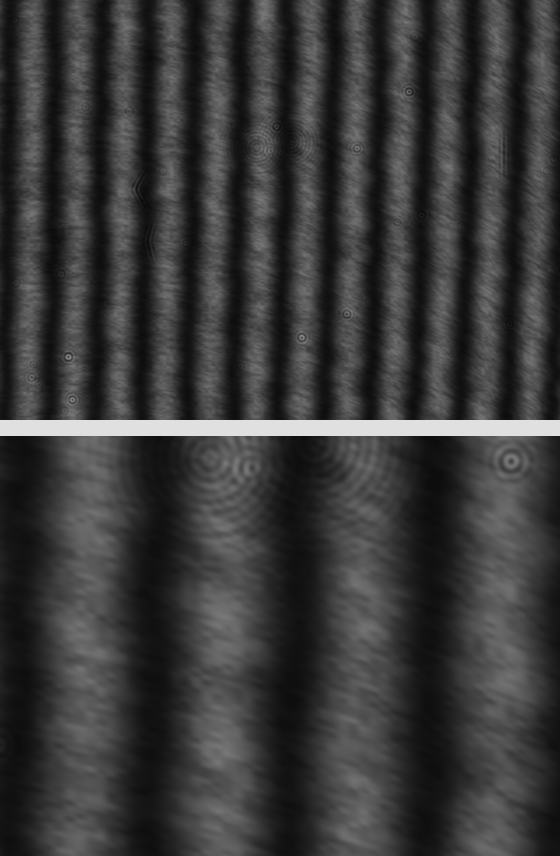
Top: the whole. Bottom: its middle third, enlarged.
Reproduce this pattern procedurally as a Shadertoy shader.

```glsl
const float TAU = 6.2831853;

// Integer hash giving two values in 0..1
vec2 hash2(ivec2 cell) {
    uvec2 v = uvec2(cell) * 1664525u + 10139u;
    v.x += v.y * 1664525u;
    v.y += v.x * 1664525u;
    v ^= v >> 16u;
    v.x += v.y * 1664525u;
    v.y += v.x * 1664525u;
    v ^= v >> 16u;
    return vec2(v & 65535u) / 65535.0;
}

float valueNoise(vec2 p) {
    ivec2 cell = ivec2(floor(p));
    vec2 f = fract(p);
    f = f * f * (3.0 - 2.0 * f);
    float low = mix(hash2(cell).x, hash2(cell + ivec2(1, 0)).x, f.x);
    float high = mix(hash2(cell + ivec2(0, 1)).x, hash2(cell + ivec2(1, 1)).x, f.x);
    return mix(low, high, f.y);
}

// Concentric diffraction rings fading away from their centre
float rings(vec2 offset, float spacing, float reach) {
    float r = length(offset);
    return -cos(TAU * r / spacing) * exp(-r * r / (reach * reach));
}

// Short bent scratch with parallel ripples on both sides
float scratch(vec2 offset, float bend, float halfHeight) {
    float d = offset.x - bend * (sqrt(offset.y * offset.y + 0.00006) - 0.008);
    float along = offset.y / halfHeight;
    return -cos(TAU * d / 0.011) * exp(-d * d / 0.00014 - along * along * along * along);
}

// Hash-scattered specks of dust, most of them faint
float dust(vec2 p, float aspect) {
    float sum = 0.0;
    for (int i = 0; i < 30; i++) {
        vec2 centre = hash2(ivec2(i, 71)) * vec2(aspect, 1.0);
        vec2 kind = hash2(ivec2(i, 137));
        float strength = mix(0.2, 0.95, kind.x * kind.x);
        sum += strength * rings(p - centre, mix(0.008, 0.010, kind.y), 0.014);
    }
    return sum;
}

void mainImage(out vec4 fragColor, in vec2 fragCoord) {
    vec2 p = fragCoord / iResolution.y;
    float aspect = iResolution.x / iResolution.y;

    // Dark and bright bands, leaning further left toward the bottom
    float lean = (0.012 + 0.018 * p.x) * pow(max(1.0 - p.y, 0.0), 1.5);
    float phase = (p.x - 0.078 + lean) / 0.1105;
    phase += 0.10 * (valueNoise(p * vec2(16.0, 28.0)) - 0.5);
    float light = 0.5 + 0.5 * cos(TAU * phase);

    // Speckle streaks, level at the left and slanting at the right
    vec2 flow = vec2(p.x, p.y + 0.22 * p.x * p.x);
    float blotch = valueNoise(flow * vec2(14.0, 20.0) + 5.0) - 0.5;
    float streak = valueNoise(flow * vec2(34.0, 110.0) + 40.0) - 0.5;
    float grain = valueNoise(flow * vec2(120.0, 230.0) + 90.0) - 0.5;
    float texture1 = 1.0 + 0.28 * blotch + 0.30 * streak + 0.26 * grain;

    // Two wide overlapping ring systems
    float halo = rings(p - vec2(0.611, 0.649), 0.0088, 0.075)
               + rings(p - vec2(0.694, 0.661), 0.0088, 0.075);

    float marks = 0.7 * dust(p, aspect) + 0.13 * halo
                + 0.5 * scratch(p - vec2(0.325, 0.549), 0.6, 0.045)
                + 0.5 * scratch(p - vec2(0.352, 0.425), 0.3, 0.040)
                + 0.3 * scratch(p - vec2(1.200, 0.632), 0.0, 0.050);

    float grey = (0.066 + 0.292 * light) * texture1;
    grey += marks * (0.05 + 0.24 * light);
    fragColor = vec4(vec3(clamp(grey, 0.03, 0.75)), 1.0);
}
```
